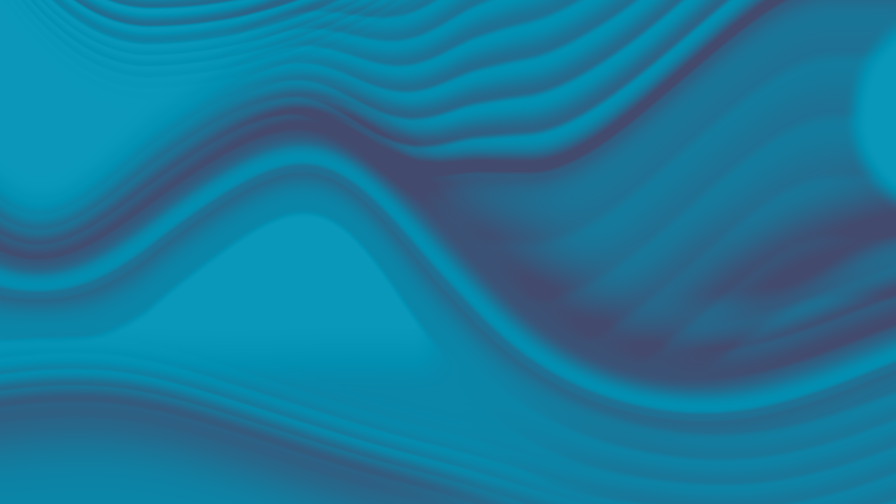
This background is drawn by a WebGL 1 fragment shader. Its source:

```glsl
precision highp float;
// Silky folds of teal cloth with plum shadows. A few guide curves act as
// stream lines; the signed offset from each one drives asymmetric creases
// and soft repeated ripples, which add up to one shade mapped to a ramp.

uniform vec2 u_resolution;

const vec3 LIGHT = vec3(0.055, 0.61, 0.745);
const vec3 CYAN  = vec3(0.0, 0.56, 0.695);
const vec3 PLUM  = vec3(0.26, 0.29, 0.43);
const float CYAN_STOP = 0.25;     // shade at which the ramp reaches CYAN
const float BASE_SHADE = 0.35;
const float WARP_SIZE = 0.018;
const float WARP_FREQUENCY = 2.3;
const float FOLD_SPACING = 0.078; // distance between the wide upper folds
const float FIBRE_SPACING = 0.032;

vec2 gradientAt(vec2 cell) {
  float angle = 6.2832 * fract(sin(dot(cell, vec2(127.1, 311.7))) * 437.58);
  return vec2(cos(angle), sin(angle));
}

float gradientNoise(vec2 p) {
  vec2 i = floor(p), f = p - i;
  vec2 u = f * f * f * (f * (f * 6.0 - 15.0) + 10.0);
  vec2 e = vec2(1.0, 0.0);
  float a = dot(gradientAt(i), f);
  float b = dot(gradientAt(i + e.xy), f - e.xy);
  float c = dot(gradientAt(i + e.yx), f - e.yx);
  float d = dot(gradientAt(i + e.xx), f - e.xx);
  return mix(mix(a, b, u.x), mix(c, d, u.x), u.y);
}

// Bell with separate widths above and below its centre line.
float crease(float d, float above, float below) {
  float t = d / (d > 0.0 ? above : below);
  return exp(-t * t);
}

// Repeating fold, roughly zero on average: slow fade, then a quick rise.
float ripple(float t) {
  float f = fract(t);
  return 0.55 - smoothstep(0.0, 0.75, f) + smoothstep(0.78, 1.0, f);
}

float below(float a, float b, float t) { return 1.0 - smoothstep(a, b, t); }

// Main wave: shallow trough, crest, then a deep trough.
float waveCurve(float x) {
  float u = x - 0.6;
  float height = mix(0.13, 0.245, smoothstep(0.3, 0.9, x));
  return 0.745 - height * (1.0 - cos(u * (5.25 - 1.52 * u)));
}

// Lowest of the upper folds: leaves the wave and sweeps to the top right.
float sweepCurve(float x) {
  float rise = 0.67 + 0.36 * smoothstep(1.05, 1.65, x);
  return mix(waveCurve(x) + 0.03, rise, smoothstep(0.55, 0.95, x));
}

float waveShade(vec2 p, float s, float v) {
  float right = smoothstep(0.75, 1.1, p.x);
  float valley = right * smoothstep(0.0, 0.06, s) * below(-0.03, 0.03, v);
  float shade = 0.17 * valley;
  shade += 0.11 * valley * ripple(v / 0.12 + 0.1);
  shade += 0.56 * crease(s, mix(0.065, 0.13, right), 0.036);
  // fibres beside the ridge
  float nearRidge = crease(s - 0.03, 0.07, 0.06);
  shade += 0.13 * nearRidge * ripple(s / FIBRE_SPACING) * below(0.5, 1.0, p.x);
  shade += 0.2 * nearRidge * ripple(s / 0.055) * smoothstep(1.3, 1.6, p.x);
  // bright rim and thin seams under the ridge
  shade -= 0.14 * crease(s + 0.055, 0.02, 0.015);
  shade += 0.24 * crease(s + 0.075, 0.006, 0.03);
  shade += 0.13 * crease(s + 0.09, 0.005, 0.035);
  // lower right cloth
  float cloth = smoothstep(0.9, 1.3, p.x) * below(-0.13, -0.08, s);
  return shade + cloth * (0.1 + 0.13 * ripple(s / 0.05 + 0.8 * p.x));
}

float sweepShade(vec2 p, float v) {
  float reach = smoothstep(0.35, 1.0, p.x);
  float spacing = mix(0.032, FOLD_SPACING, smoothstep(0.5, 1.2, p.x));
  float folds = mix(0.5, 0.32, smoothstep(0.0, 0.35, v)) * ripple(v / spacing);
  float above = smoothstep(-0.04, 0.01, v);
  float shade = reach * above * (folds + 0.16 * exp(-5.0 * max(v, 0.0)));
  return shade + 0.27 * reach * crease(v, 0.03, 0.05);
}

float rightShade(vec2 p) {
  float k = p.y - 0.43 - 0.12 * smoothstep(1.45, 1.85, p.x);
  float reach = smoothstep(1.2, 1.6, p.x);
  return reach * (0.42 * crease(k, 0.11, 0.035) - 0.2 * crease(k + 0.085, 0.04, 0.05));
}

float bottomShade(vec2 p) {
  float t = p.y - 0.255 + 0.26 * smoothstep(0.2, 1.3, p.x) - 0.01 * sin(8.0 * p.x);
  float reach = below(0.7, 1.35, p.x);
  float shade = 0.2 * crease(t + 0.01, 0.06, 0.06) * ripple(t / FIBRE_SPACING);
  return reach * (shade + 0.42 * crease(t + 0.065, 0.04, 0.1));
}

float cornerShade(vec2 p) {
  float dx = p.x - 0.3;
  float w = p.y - 0.915 - dx * dx * (dx < 0.0 ? 2.4 : 0.62);
  float inside = smoothstep(-0.015, 0.02, w);
  float shade = inside * (0.25 + 0.5 * ripple(w / 0.036));
  return shade + 0.14 * crease(w + 0.03, 0.03, 0.05) * (0.6 + ripple(w / 0.022));
}

void main() {
  vec2 p = gl_FragCoord.xy / u_resolution.y;
  vec2 q = p * WARP_FREQUENCY;
  p += WARP_SIZE * vec2(gradientNoise(q), gradientNoise(q + 17.3));

  float slope = (waveCurve(p.x + 0.01) - waveCurve(p.x - 0.01)) / 0.02;
  float s = (p.y - waveCurve(p.x)) / sqrt(1.0 + slope * slope);
  float v = p.y - sweepCurve(p.x);

  // smooth pale patches
  float shade = BASE_SHADE;
  float leftSky = smoothstep(0.06, 0.17, s) * below(0.3, 0.85, p.x);
  shade = mix(shade, 0.08, leftSky);
  shade += waveShade(p, s, v) + sweepShade(p, v) + rightShade(p);
  shade += bottomShade(p) + cornerShade(p);
  float hump = below(-0.178, -0.16, s) * smoothstep(0.22, 0.37, p.y) * below(0.82, 0.92, p.x);
  shade = mix(shade, 0.07, hump);
  float glow = length((p - vec2(1.86, 0.77)) / vec2(0.18, 0.21));
  shade = mix(shade, 0.1, below(0.75, 1.05, glow));

  shade = clamp(shade, 0.0, 1.0);
  vec3 colour = mix(LIGHT, CYAN, min(shade / CYAN_STOP, 1.0));
  colour = mix(colour, PLUM, max(shade - CYAN_STOP, 0.0) / (1.0 - CYAN_STOP));
  gl_FragColor = vec4(colour, 1.0);
}
```
